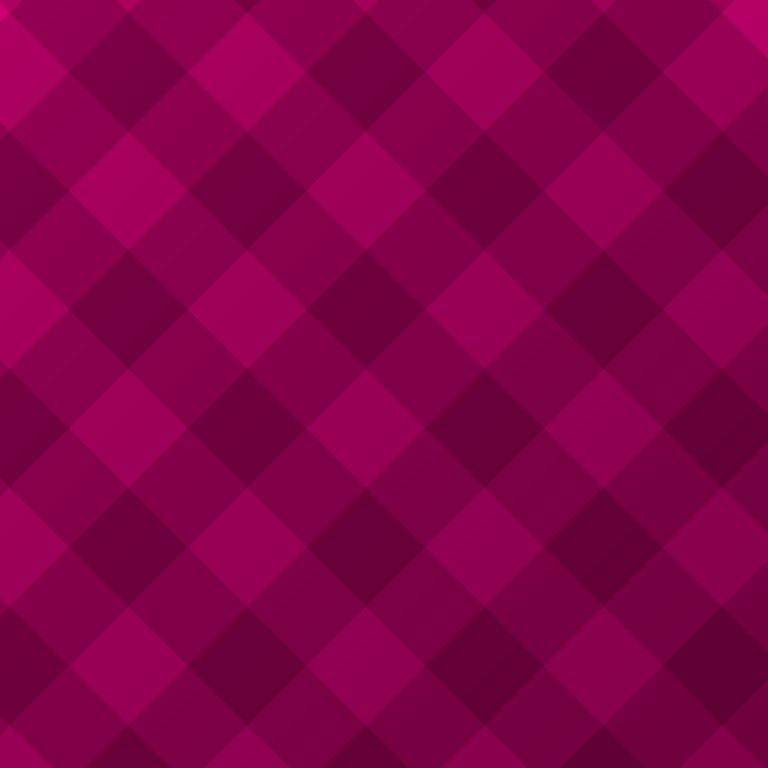
Give the GLSL for this pattern, as a Shadertoy shader.

```glsl
// Diagonal gingham in magenta, darkening from the top left to the bottom right.

const float PERIOD = 0.3093;                      // repeat of the bands along x + y and x - y
const vec2 LIGHT_CENTER = vec2(0.4154, 0.2279);   // centre of one light band per direction
const vec2 CORNER_START = vec2(0.0288, 0.9238);   // where the pale end bands begin
const vec3 LIGHT_TOP = vec3(0.682, 0.0, 0.378);   // light check, top left
const vec3 LIGHT_BOTTOM = vec3(0.510, 0.0, 0.283); // light check, bottom right
const float BAND_SHADE = 0.845;                   // darkening by one dark band

// Coverage of the dark half of each period, per direction
vec2 darkBands(vec2 diagonal, float blur) {
    vec2 fromLight = abs(fract((diagonal - LIGHT_CENTER) / PERIOD + 0.5) - 0.5) * PERIOD;
    return smoothstep(-blur, blur, fromLight - 0.25 * PERIOD);
}

// Coverage of the pale end bands in the two upper corners
vec2 cornerBands(vec2 diagonal, float blur) {
    vec2 inside = vec2(CORNER_START.x - diagonal.x, diagonal.y - CORNER_START.y);
    return smoothstep(-blur, blur, inside);
}

void mainImage(out vec4 fragColor, in vec2 fragCoord) {
    // Canvas position with y running down, then its two diagonals
    vec2 p = fragCoord / iResolution.xy;
    p.y = 1.0 - p.y;
    vec2 diagonal = vec2(p.x + p.y, p.x - p.y);
    float blur = 1.1 / min(iResolution.x, iResolution.y);

    // Dark bands add a step of shade, pale end bands remove one instead
    vec2 steps = darkBands(diagonal, blur) - 2.0 * cornerBands(diagonal, blur);
    float shade = pow(BAND_SHADE, steps.x + steps.y);

    // Background gradient
    vec3 base = mix(LIGHT_TOP, LIGHT_BOTTOM, 0.5 * diagonal.x);
    fragColor = vec4(base * shade, 1.0);
}
```
